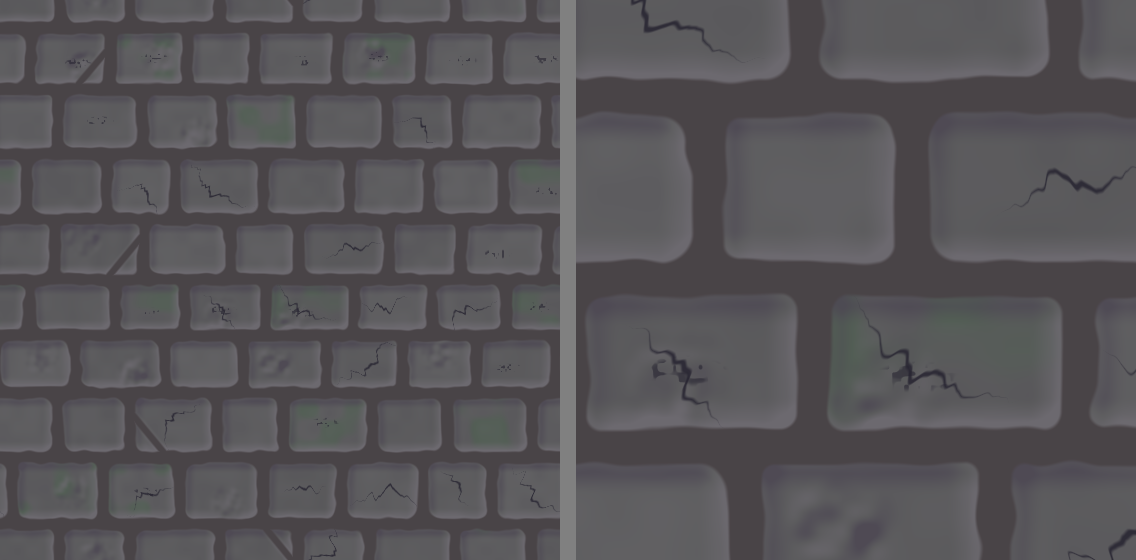
Left, the full canvas; right, a detail of the centre.
Reproduce this texture procedurally as a WebGL 1 fragment shader.

```glsl
precision highp float;
uniform vec2 u_resolution;

const float ROWS = 9.0;
const float COLS = 7.0;
const float TAU = 6.28318;
const float HALF_JOINT = 0.0105;
const vec3 MORTAR = vec3(0.288, 0.265, 0.277);
const vec3 FACE = vec3(0.364, 0.362, 0.370);
const vec3 LIT = vec3(0.425, 0.413, 0.437);
const vec3 SHADE = vec3(0.300, 0.280, 0.325);
const vec3 MOSS = vec3(0.305, 0.375, 0.315);
const vec3 CRACK = vec3(0.150, 0.140, 0.190);

float hash(vec2 p) {
  vec3 q = fract(p.xyx * 0.1031);
  q += dot(q, q.yzx + 33.33);
  return fract((q.x + q.y) * q.z);
}

float noise(vec2 p) {
  vec2 i = floor(p), f = fract(p);
  f = f * f * (3.0 - 2.0 * f);
  return mix(mix(hash(i), hash(i + vec2(1.0, 0.0)), f.x),
             mix(hash(i + vec2(0.0, 1.0)), hash(i + 1.0), f.x), f.y);
}

float pick(vec2 id, float salt) {
  return hash(id * 3.7 + salt * 11.3);
}

// Wall layout: uneven courses and staggered, jittered joints
float rowEdge(float k) {
  float a = TAU * k / ROWS;
  return 0.0474 + k / ROWS + 0.0085 * sin(a) - 0.005 * sin(2.0 * a - 0.42);
}

float rowShift(float row) {
  return 0.28 + 0.5 * mod(row, 2.0) + 0.42 * smoothstep(3.0, 7.0, row);
}

float jointX(float k, float row) {
  float jitter = 0.2 * (pick(vec2(mod(k, COLS), row), 1.0) - 0.5);
  return (k + rowShift(row) + jitter) / COLS;
}

float roundedBox(vec2 p, vec2 halfSize, float radius) {
  vec2 q = abs(p) - halfSize + radius;
  return length(max(q, 0.0)) + min(max(q.x, q.y), 0.0) - radius;
}

// Diagonal channel that splits a corner off
float cornerSplit(vec2 p, vec2 halfSize, vec2 id) {
  vec2 corner = sign(vec2(pick(id, 2.0), pick(id, 3.0)) - 0.5);
  float across = dot(p - corner * halfSize * 0.55, normalize(corner * vec2(1.0, 0.8)));
  return 0.006 - abs(across);
}

// Jagged bent line that tapers to both ends
float crackMask(vec2 p, vec2 id, float soft) {
  float a = (pick(id, 4.0) - 0.5) * 2.0;
  vec2 q = mat2(cos(a), sin(a), -sin(a), cos(a)) * p;
  float zigzag = 0.022 * (noise(vec2(q.x * 90.0, id.x * 5.0 + id.y)) - 0.5)
               + 0.006 * (noise(vec2(q.x * 260.0, id.y)) - 0.5);
  float bend = abs(q.x) * (pick(id, 5.0) - 0.5) * 1.4;
  float width = 0.0022 * (1.0 - abs(q.x) / mix(0.022, 0.045, pick(id, 6.0)));
  return 1.0 - smoothstep(-soft, soft, abs(q.y - zigzag - bend) - width);
}

float relief(vec2 p) {
  return noise(p * 45.0) + 0.4 * noise(p * 95.0);
}

vec3 stoneColor(vec2 p, vec2 halfSize, float dist, vec2 id, float soft) {
  vec2 seed = id * 17.3;
  // Bevel lit from below right, with a thin worn lip
  vec2 rim = 1.0 - smoothstep(0.002, 0.019, halfSize - abs(p));
  float light = dot(sign(p) * rim, vec2(0.55, 0.75));
  light += 0.3 * (1.0 - smoothstep(0.001, 0.007, -dist));
  light += 0.3 * (noise(p * 40.0 + seed) - 0.5);
  // Dents
  vec2 spot = (vec2(pick(id, 7.0), pick(id, 8.0)) - 0.5) * halfSize;
  float dented = step(0.76, pick(id, 9.0));
  float blob = 1.0 - smoothstep(0.015, 0.04, length(p - spot));
  vec2 e = vec2(0.003, 0.005);
  float slope = relief(p - e + seed) - relief(p + e + seed);
  light += dented * blob * 1.7 * slope;

  vec3 col = FACE + 0.022 * (pick(id, 10.0) - 0.5);
  float mossy = step(0.68, pick(id, 11.0)) * smoothstep(0.4, 0.8, noise(p * 28.0 + seed));
  col = mix(col, MOSS, 0.65 * mossy);
  col = mix(col, LIT, clamp(light, 0.0, 1.0));
  col = mix(col, SHADE, clamp(-light, 0.0, 0.85));
  // Cracks and pits
  float cracked = step(0.82, pick(id, 12.0));
  col = mix(col, CRACK, 0.85 * cracked * crackMask(p - spot * 0.6, id, soft));
  float patchMask = 1.0 - smoothstep(0.6, 1.0, length((p - spot * 0.5) / vec2(0.028, 0.01)));
  float pits = smoothstep(0.68, 0.85, noise(p * 260.0 + seed));
  return mix(col, CRACK, 0.6 * step(0.85, pick(id, 13.0)) * patchMask * pits);
}

void main() {
  vec2 uv = gl_FragCoord.xy / u_resolution;
  uv.y = 1.0 - uv.y;
  float soft = 0.001 + 0.7 / u_resolution.y;

  // Find the brick around this point
  float k = floor((uv.y - 0.0474) * ROWS);
  k += step(rowEdge(k + 1.0), uv.y) - step(uv.y, rowEdge(k));
  float row = mod(k, ROWS);
  float c = floor(uv.x * COLS - rowShift(row));
  c += step(jointX(c + 1.0, row), uv.x) - step(uv.x, jointX(c, row));
  vec2 id = vec2(mod(c, COLS), row);
  vec2 low = vec2(jointX(c, row), rowEdge(k));
  vec2 high = vec2(jointX(c + 1.0, row), rowEdge(k + 1.0));

  // Brick outline, slightly skewed and wavy
  vec2 halfSize = 0.5 * (high - low) - HALF_JOINT;
  vec2 p = uv - 0.5 * (low + high);
  p.x += p.y * 0.1 * (pick(id, 14.0) - 0.5);
  float dist = roundedBox(p, halfSize, mix(0.007, 0.02, pick(id, 15.0)));
  dist += 0.005 * (noise(p * 55.0 + id * 9.1) - 0.5);
  if (pick(id, 16.0) > 0.91) dist = max(dist, cornerSplit(p, halfSize, id));

  vec3 stone = stoneColor(p, halfSize, dist, id, soft);
  float cover = 1.0 - smoothstep(-soft, soft, dist);
  gl_FragColor = vec4(mix(MORTAR, stone, cover), 1.0);
}
```
